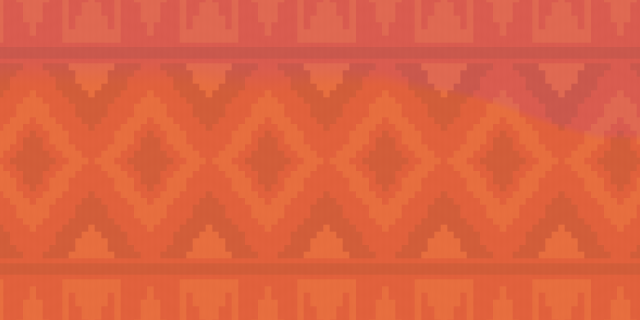
Reproduce this pattern procedurally as a WebGL 2 fragment shader.

```glsl
#version 300 es
precision highp float;
// Woven band of stepped diamonds between striped borders, with a rosy wash from above.

uniform vec2 u_resolution;
out vec4 outColor;

// Lengths are fractions of the canvas height.
const float PERIOD = 0.3672;        // distance between diamond centres
const float COLUMNS = 18.0;         // weave cells per repeat
const float FIRST_X = 0.1025;       // centre of the first diamond
const float CENTRE_Y = 0.497;
const float BAND_HALF = 0.3047;     // half height of the diamond band
const float BAND_ROWS = 29.0;
const float STRIPE_IN = 0.320;
const float STRIPE_OUT = 0.356;
const float BORDER_START = 0.370;
const float ROW_WEIGHT = 0.75;      // steepness of the diamonds

// Outer limits of the nested diamonds, in cells.
const float CORE = 3.3;
const float INNER_GAP = 5.2;
const float RING = 8.2;
const float OUTER_GAP = 12.2;
const float ZIGZAG = 15.9;

const vec3 ORANGE = vec3(0.905, 0.430, 0.245);
const vec3 RED = vec3(0.882, 0.378, 0.235);
const vec3 RUST = vec3(0.822, 0.365, 0.225);
const vec3 ROSE_SHIFT = vec3(-0.030, -0.020, 0.075);

const float THREAD_TONE = 0.004;
const int SAMPLES = 3;              // per axis, for smooth edges

vec3 diamondColor(float column, float row) {
    float d = column + ROW_WEIGHT * row;
    if (d < CORE) return RUST;
    if (d < INNER_GAP) return RED;
    if (d < RING) return ORANGE;
    if (d < OUTER_GAP) return RED;
    return d < ZIGZAG ? RUST : ORANGE;
}

// Rows count away from the stripe; column is the distance from a diamond axis.
vec3 borderColor(float column, float row) {
    float fromBox = 0.5 * COLUMNS - column;
    bool tooth = column < 0.4 * row;
    bool box = fromBox < 4.5;
    bool notch = row > 1.5 && fromBox < 3.5 && fromBox > 3.6 - 0.45 * row;
    return tooth || (box && !notch) ? ORANGE : RED;
}

vec3 weaveColor(vec2 p) {
    float cellWidth = PERIOD / COLUMNS;
    float cellHeight = 2.0 * BAND_HALF / BAND_ROWS;
    float cell = floor((p.x - FIRST_X) / cellWidth + 0.5);
    float column = abs(mod(cell + 0.5 * COLUMNS, COLUMNS) - 0.5 * COLUMNS);
    float height = abs(p.y - CENTRE_Y);

    if (height < BAND_HALF)
        return diamondColor(column, floor(height / cellHeight + 0.5));
    if (height > BORDER_START)
        return borderColor(column, floor((height - BORDER_START) / cellHeight));
    return height > STRIPE_IN && height < STRIPE_OUT ? RUST : RED;
}

// Rosy tint: a soft lower edge at left, a crisper slanted one at right.
float roseWash(vec2 p) {
    float slope = clamp((p.x - 1.2) / 0.67, 0.0, 1.0);
    float ripple = 0.010 * sin(5.0 * p.x) + 0.006 * sin(13.0 * p.x + 1.0);
    float edge = 0.765 - 0.195 * slope + ripple;
    float softness = mix(0.055, 0.016, smoothstep(0.8, 1.5, p.x));
    return smoothstep(edge - softness, edge + softness, p.y);
}

// Faint uneven tone of the threads.
float threadTone(vec2 p) {
    vec2 cell = (p - vec2(FIRST_X, CENTRE_Y)) * COLUMNS / PERIOD;
    return 0.6 * sin(6.2832 * cell.x) + 0.4 * sin(2.3 * cell.y + 1.7 * sin(0.9 * cell.x));
}

void main() {
    // Average the stepped cells over the pixel.
    vec3 color = vec3(0.0);
    for (int j = 0; j < SAMPLES; j++) {
        for (int i = 0; i < SAMPLES; i++) {
            vec2 offset = (vec2(i, j) + 0.5) / float(SAMPLES) - 0.5;
            color += weaveColor((gl_FragCoord.xy + 1.3 * offset) / u_resolution.y);
        }
    }
    color /= float(SAMPLES * SAMPLES);

    // Tint and texture.
    vec2 p = gl_FragCoord.xy / u_resolution.y;
    color += ROSE_SHIFT * roseWash(p) + THREAD_TONE * threadTone(p);
    outColor = vec4(color, 1.0);
}
```
